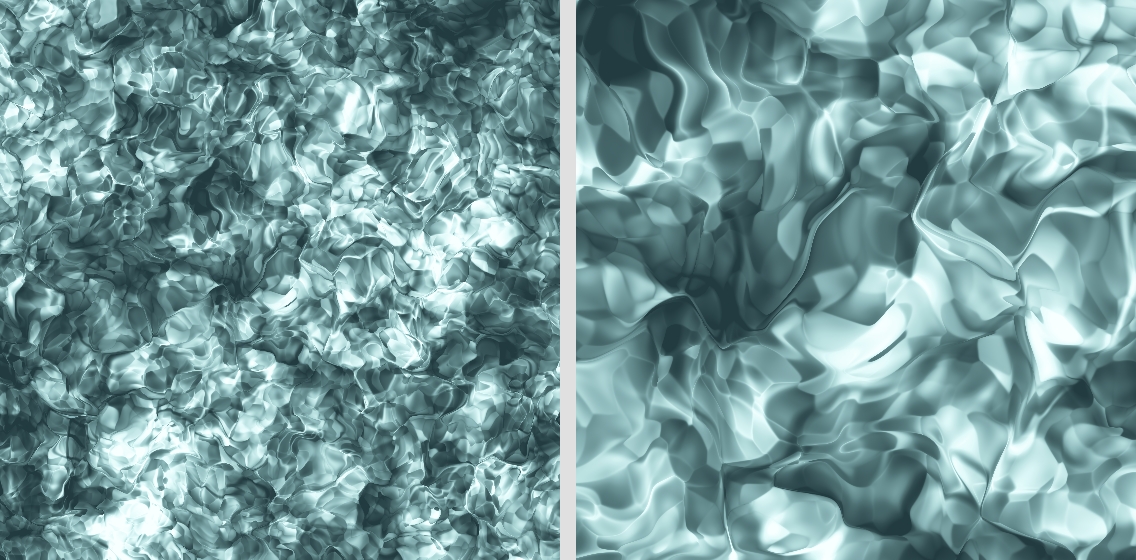
Left: the whole. Right: its middle third, enlarged.
This texture is drawn by a WebGL 1 fragment shader. Its source:

```glsl
precision highp float;
uniform vec2 u_resolution;

#define SHARD_SCALE 13.0
#define EDGE_HARDNESS 17.0
#define STRETCH 1.4
#define REFRACTION 0.55
#define BLOTCH_SCALE 5.0
#define BLOTCH_AMOUNT 1.35
#define GLINT_AMOUNT 1.9
#define VEIN_AMOUNT 0.9
#define CONTRAST 1.48
#define BRIGHTNESS 0.0

float hash(vec2 p) {
  return fract(sin(dot(p, vec2(127.1, 311.7))) * 43758.5453);
}

vec2 hash2(vec2 p) {
  return vec2(hash(p), hash(p + 57.3));
}

mat2 rotation(float a) {
  float c = cos(a), s = sin(a);
  return mat2(c, s, -s, c);
}

float noise(vec2 p) {
  vec2 i = floor(p), f = fract(p);
  f = f * f * (3.0 - 2.0 * f);
  return mix(mix(hash(i), hash(i + vec2(1.0, 0.0)), f.x),
             mix(hash(i + vec2(0.0, 1.0)), hash(i + 1.0), f.x), f.y);
}

vec2 noise2(vec2 p) {
  return vec2(noise(p), noise(p + 31.7)) - 0.5;
}

// Soft-edged tilted shards: x = shade, yz = tilt, w = closeness to an edge
vec4 shards(vec2 p) {
  vec2 cell = floor(p), f = fract(p);
  vec3 sum = vec3(0.0);
  float total = 0.0, squares = 0.0;
  for (int j = -1; j <= 1; j++) {
    for (int i = -1; i <= 1; i++) {
      vec2 g = vec2(float(i), float(j));
      vec2 id = cell + g;
      vec2 rel = f - g - hash2(id);
      float angle = 6.2832 * hash(id + 11.9);
      float across = dot(rel, vec2(cos(angle), sin(angle)));
      float d = dot(rel, rel) + STRETCH * across * across;
      float w = exp(-EDGE_HARDNESS * d);
      vec2 tilt = hash2(id + 83.1) - 0.5;
      float shade = hash(id + 5.7) - 0.5 + 1.5 * dot(rel, tilt);
      sum += w * vec3(shade, tilt);
      total += w;
      squares += w * w;
    }
  }
  return vec4(sum / total, 1.0 - squares / (total * total));
}

// Thin line where the noise crosses its middle value
float vein(vec2 p, float width) {
  return 1.0 - smoothstep(0.0, width, abs(noise(p) - 0.5));
}

// Linear step of the colour ramp
vec3 ramp(vec3 below, vec3 above, float lo, float hi, float z) {
  return mix(below, above, clamp((z - lo) / (hi - lo), 0.0, 1.0));
}

vec3 iceColour(float z) {
  vec3 c = ramp(vec3(0.13, 0.23, 0.25), vec3(0.20, 0.31, 0.33), -2.3, -1.34, z);
  c = ramp(c, vec3(0.31, 0.45, 0.46), -1.34, -0.44, z);
  c = ramp(c, vec3(0.43, 0.59, 0.60), -0.44, 0.23, z);
  c = ramp(c, vec3(0.56, 0.73, 0.74), 0.23, 0.72, z);
  c = ramp(c, vec3(0.70, 0.86, 0.86), 0.72, 1.20, z);
  c = ramp(c, vec3(0.88, 0.98, 0.98), 1.20, 1.88, z);
  return ramp(c, vec3(0.97, 1.0, 1.0), 1.88, 2.6, z);
}

void main() {
  vec2 uv = gl_FragCoord.xy / min(u_resolution.x, u_resolution.y);
  vec2 p = uv + 0.035 * noise2(uv * 11.0) + 0.014 * noise2(uv * 34.0);

  // Broad light and dark drifts, drawn out along the rising diagonal
  vec2 drift = rotation(-0.95) * p * vec2(1.0, 1.0);
  drift *= vec2(0.65, 1.25) * BLOTCH_SCALE;
  float v = BLOTCH_AMOUNT * (noise(drift + 3.0) - 0.5);
  v += 0.9 * (noise(rotation(0.6) * p * BLOTCH_SCALE * 2.3) - 0.5);

  // Each shard layer bends the layers seen through it
  vec2 q = rotation(0.4) * p * SHARD_SCALE;
  vec4 coarse = shards(q);
  q = rotation(0.9) * (q + REFRACTION * coarse.yz) * 2.0;
  vec4 middle = shards(q + 19.0);
  q = rotation(0.7) * (q + REFRACTION * middle.yz) * 1.9;
  vec4 fine = shards(q + 41.0);
  v += 0.85 * coarse.x + 1.0 * middle.x + 0.85 * fine.x;
  v += 0.75 * (noise(q * 1.9 + fine.yz) - 0.5);

  // Shard edges catch light or fall into shadow
  float facing = noise(p * 24.0 + 7.0) - 0.47;
  v += GLINT_AMOUNT * facing * (coarse.w + middle.w + 0.6 * fine.w);

  // Broken bright veins and dark cracks
  float lit = smoothstep(0.4, 0.75, noise(p * 15.0 + 61.0));
  float shut = smoothstep(0.45, 0.75, noise(p * 13.0 + 97.0));
  v += VEIN_AMOUNT * lit * vein(q * vec2(0.35, 0.7), 0.10);
  v -= VEIN_AMOUNT * shut * vein(q.yx * vec2(0.3, 0.55) + 23.0, 0.09);

  gl_FragColor = vec4(iceColour(v * CONTRAST + BRIGHTNESS), 1.0);
}
```
